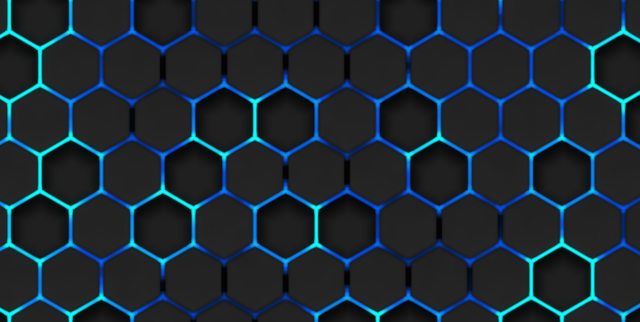
Reproduce this pattern procedurally as a WebGL 2 fragment shader.

```glsl
#version 300 es
precision highp float;
// Dark hexagonal tiles with blue to cyan light leaking through the seams.
// A hex lattice gives cell and edge distance; hashed sunken cells and
// gradient noise set the light level, which a colour ramp turns into glow.
uniform vec2 u_resolution;
out vec4 fragColor;

#define PITCH 0.1907               // tile width, in canvas heights
#define ORIGIN vec2(0.2196, 0.132) // centre of one tile
#define SEAM 0.031                 // half width of a lit seam, in tiles
#define GAP 0.046                  // half width of an unlit upright seam
#define SUNKEN 0.27                // share of recessed tiles
#define LEAK 0.50                  // extra light around recessed tiles
#define SEED vec2(17.0, 43.0)

const vec3 FACE = vec3(0.138);
const vec3 PIT = vec3(0.025);
const vec3 NAVY = vec3(0.03, 0.14, 0.37);
const vec3 BLUE = vec3(0.02, 0.27, 0.80);
const vec3 AZURE = vec3(0.04, 0.48, 0.90);
const vec3 CYAN = vec3(0.05, 0.93, 0.95);
const vec2 CELL = vec2(1.0, 1.7320508);

float hash(vec2 p) {
  vec3 h = fract(vec3(p.xyx) * 0.1031);
  h += dot(h, h.yzx + 33.33);
  return fract((h.x + h.y) * h.z);
}

float cornerSlope(vec2 corner, vec2 offset) {
  float a = 6.2831853 * hash(corner + SEED);
  return dot(vec2(cos(a), sin(a)), offset);
}

float gradientNoise(vec2 p) {
  vec2 i = floor(p), f = p - i, o = vec2(0.0, 1.0);
  vec2 u = f * f * f * (f * (f * 6.0 - 15.0) + 10.0);
  return mix(mix(cornerSlope(i, f), cornerSlope(i + o.yx, f - o.yx), u.x),
             mix(cornerSlope(i + o, f - o), cornerSlope(i + 1.0, f - 1.0), u.x), u.y);
}

// Centre of the hexagon that holds p, for tiles one unit wide.
vec2 hexCentre(vec2 p) {
  vec2 a = CELL * floor(p / CELL + 0.5);
  vec2 b = CELL * (floor(p / CELL) + 0.5);
  return distance(p, a) < distance(p, b) ? a : b;
}

float hexRadius(vec2 q) {
  q = abs(q);
  return max(q.x, dot(q, vec2(0.5, 0.8660254)));
}

// Zero for a raised tile, otherwise how strongly the recess glows.
float recess(vec2 centre) {
  vec2 id = floor(centre * vec2(2.0, 1.1547005) + 0.5) + SEED;
  return step(hash(id), SUNKEN) * (0.35 + 0.65 * hash(id + 91.0));
}

vec3 glowRamp(float g) {
  vec3 c = mix(vec3(0.012), NAVY, smoothstep(0.0, 0.25, g));
  c = mix(c, BLUE, smoothstep(0.25, 0.50, g));
  c = mix(c, AZURE, smoothstep(0.50, 0.70, g));
  return mix(c, CYAN, smoothstep(0.70, 0.95, g));
}

void main() {
  vec2 uv = gl_FragCoord.xy / u_resolution;
  vec2 p = (gl_FragCoord.xy / u_resolution.y - ORIGIN) / PITCH;
  float pixel = 1.0 / (u_resolution.y * PITCH);

  vec2 centre = hexCentre(p);
  vec2 q = p - centre, aq = abs(q);
  float edge = 0.5 - hexRadius(q);
  float depth = recess(centre);

  // Light level: weaker in the middle, stronger at the left and by recesses.
  float level = mix(0.22, 0.44, smoothstep(0.05, 0.40, abs(uv.x - 0.45)));
  level += 0.25 * (1.0 - smoothstep(0.02, 0.22, uv.x));
  level += 0.22 * gradientNoise(p * 0.45);
  float leak = depth * (1.0 - smoothstep(0.5, 0.95, length(q)));
  for (int i = 0; i < 6; i++) {
    float a = float(i) * 1.0471976;
    vec2 side = vec2(cos(a), sin(a));
    leak += recess(centre + side) * (1.0 - smoothstep(0.5, 0.95, distance(q, side)));
  }
  level += LEAK * leak;

  // Upright seams fall into shadow, joints gather light.
  float upright = smoothstep(-0.02, 0.02, aq.x - dot(aq, vec2(0.5, 0.8660254)));
  float toJoint = min(distance(aq, vec2(0.0, 0.5773503)),
                      distance(aq, vec2(0.5, 0.2886751)));
  float joint = 1.0 - smoothstep(0.0, 0.13, toJoint);
  float dark = upright * (1.0 - joint) * (1.0 - smoothstep(0.30, 0.52, level));
  float glow = clamp(level * (1.0 - dark) + 0.16 * joint, 0.0, 1.0);
  vec3 light = glowRamp(glow);

  // Raised faces are almost flat; recessed ones are shaded from above.
  vec3 raised = FACE * (1.0 - 0.10 * q.y + 0.05 * gradientNoise(p * 3.0));
  raised *= mix(0.82, 1.0, smoothstep(SEAM, 0.10, edge));
  float cover = 0.5 - hexRadius(q + vec2(-0.02, 0.10));
  vec3 sunk = mix(PIT, FACE * 0.90, smoothstep(-0.08, 0.30, cover));
  vec3 colour = depth > 0.0 ? sunk : raised;
  colour += light * 0.10 * glow * exp(-edge * 22.0);

  // Seam over the face, with a slightly brighter core.
  float width = mix(SEAM, GAP, dark) + 0.010 * joint;
  float seam = 1.0 - smoothstep(width - pixel, width + pixel, edge);
  light *= mix(1.08, 0.85, smoothstep(0.0, width, edge));
  fragColor = vec4(mix(colour, light, seam), 1.0);
}
```
